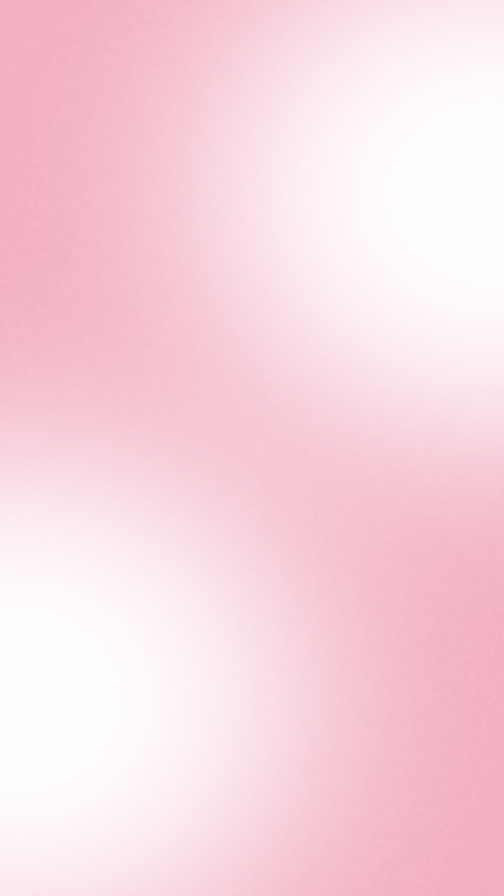
This background is drawn by a WebGL 1 fragment shader. Its source:

```glsl
precision highp float;
// Soft rose backdrop with two broad white glows, upper right and lower left.
// Each glow is a slightly flattened radial falloff; the two are screened
// together over the pink base, then a fine paper grain is added.

uniform vec2 u_resolution;

// Lengths are in canvas widths, with the origin at the lower left.
const vec3 ROSE = vec3(0.950, 0.688, 0.760);
const vec3 WHITE = vec3(1.0, 0.998, 0.998);
const vec2 UPPER_GLOW = vec2(0.98, 1.395);
const vec2 LOWER_GLOW = vec2(0.03, 0.390);
const float GLOW_RADIUS = 0.62;
const float GLOW_FLATTEN = 1.15;   // above 1 shortens the glow vertically
const float GLOW_POWER = 3.0;      // higher gives a flatter core
const float GRAIN_CELLS = 210.0;   // grain cells across the width
const float GRAIN_STRENGTH = 0.028;

float hash(vec2 p) {
  vec3 q = fract(vec3(p.xyx) * 0.1031);
  q += dot(q, q.yzx + 33.33);
  return fract((q.x + q.y) * q.z);
}

float valueNoise(vec2 p) {
  vec2 cell = floor(p);
  vec2 f = fract(p);
  f = f * f * (3.0 - 2.0 * f);
  float low = mix(hash(cell), hash(cell + vec2(1.0, 0.0)), f.x);
  float high = mix(hash(cell + vec2(0.0, 1.0)), hash(cell + 1.0), f.x);
  return mix(low, high, f.y);
}

float glow(vec2 p, vec2 center) {
  float r = length((p - center) * vec2(1.0, GLOW_FLATTEN));
  return exp(-pow(r / GLOW_RADIUS, GLOW_POWER));
}

void main() {
  vec2 p = gl_FragCoord.xy / u_resolution.x;

  // Screen the glows so their overlap stays smooth.
  float light = 1.0 - (1.0 - glow(p, UPPER_GLOW)) * (1.0 - glow(p, LOWER_GLOW));
  vec3 color = mix(ROSE, WHITE, light);

  // Fine and coarse grain, fading out in the bright areas.
  float grain = mix(valueNoise(p * GRAIN_CELLS),
                    valueNoise(p * GRAIN_CELLS * 0.45 + 17.0), 0.35) - 0.5;
  color += grain * GRAIN_STRENGTH * (1.0 - light) * vec3(0.6, 1.0, 0.9);

  gl_FragColor = vec4(clamp(color, 0.0, 1.0), 1.0);
}
```
